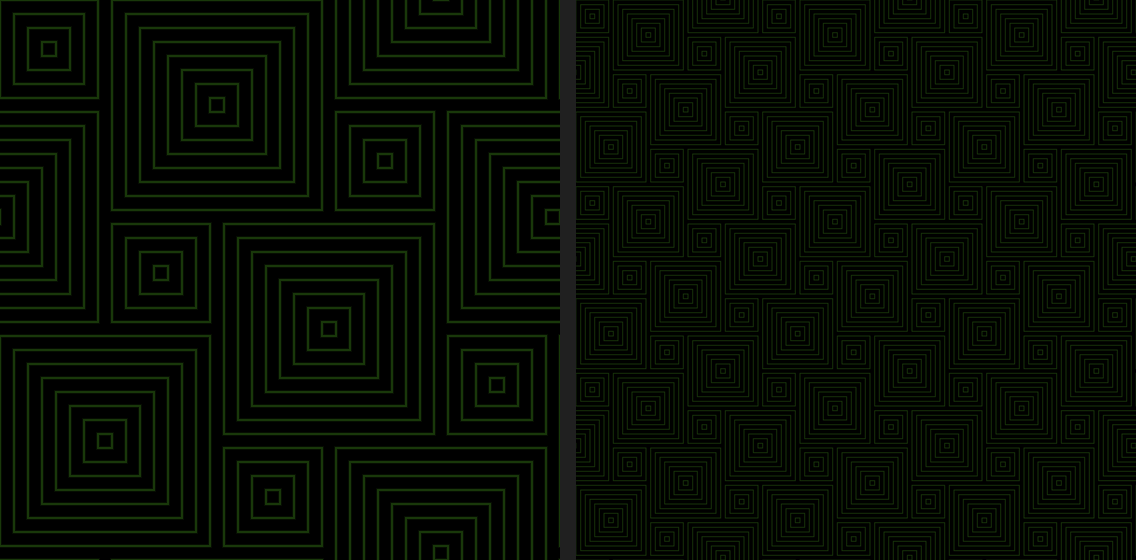
Left: one tile. Right: repeated 3 by 3.
Write a WebGL 2 fragment shader that draws this pattern.

```glsl
#version 300 es
precision highp float;
// Draws nested square outlines in a seamless tiling of large and small squares, dark green on black.

uniform vec2 u_resolution;
out vec4 fragColor;

const float CELLS = 5.0;             // small-square cells across and down
const float RINGS_PER_CELL = 8.0;    // line pitches in one cell
const float LINE_WIDTH = 0.176;      // in line pitches
const vec3 BACKGROUND = vec3(0.0);
const vec3 LINE_COLOR = vec3(0.10, 0.22, 0.04);

// Offset from the centre of the enclosing square, in cells.
// Each block of five cells holds one small square and one 2x2 square.
vec2 squareOffset(vec2 p) {
    vec2 cell = floor(p);
    vec2 local = p - cell;
    float kind = mod(cell.x - 3.0 * cell.y + 0.5, 5.0);
    if (kind < 1.0) return local - 0.5;

    // Kinds 1 to 4 are the quadrants of the large square, row by row.
    float quadrant = floor(kind) - 1.0;
    vec2 corner = vec2(mod(quadrant, 2.0), floor(quadrant / 2.0));
    return local + corner - 1.0;
}

// Signed distance to the nearest ring centre line, in pitches.
float ringDistance(vec2 offset, float ringsPerCell) {
    float radius = max(abs(offset.x), abs(offset.y)) * ringsPerCell;
    return fract(radius) - 0.5;
}

// Share of a pixel covered by a line of the given width.
float lineCoverage(float dist, float width, float pixel) {
    float upper = min(dist + 0.5 * pixel, 0.5 * width);
    float lower = max(dist - 0.5 * pixel, -0.5 * width);
    return clamp((upper - lower) / pixel, 0.0, 1.0);
}

void main() {
    vec2 uv = gl_FragCoord.xy / u_resolution;

    // Rows count downward; half a pitch puts an outline on the canvas edge.
    vec2 p = vec2(uv.x, 1.0 - uv.y) * CELLS + 0.5 / RINGS_PER_CELL;
    float pixel = CELLS * RINGS_PER_CELL / min(u_resolution.x, u_resolution.y);

    float dist = ringDistance(squareOffset(p), RINGS_PER_CELL);
    float coverage = lineCoverage(dist, LINE_WIDTH, pixel);
    fragColor = vec4(mix(BACKGROUND, LINE_COLOR, coverage), 1.0);
}
```
